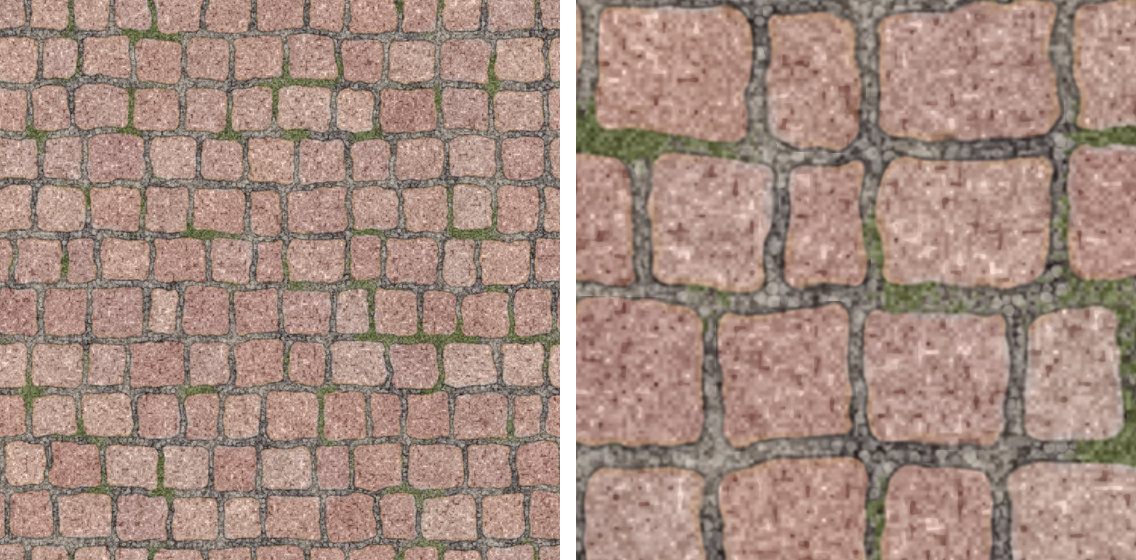
Left, the full canvas; right, a detail of the centre.
Reproduce this texture procedurally as a WebGL 2 fragment shader.

```glsl
#version 300 es
precision highp float;
// Red granite sett paving: eleven courses of eleven or twelve uneven stones.
// Each stone is a warped rounded box between jittered joints; the joints hold
// grit, pebbles and moss. All noise wraps, so the canvas tiles seamlessly.
uniform vec2 u_resolution;
out vec4 fragColor;

const float ROWS = 11.0;

float hash(vec2 p) {
  vec3 q = fract(p.xyx * vec3(0.1031, 0.1030, 0.0973));
  q += dot(q, q.yzx + 33.33);
  return fract((q.x + q.y) * q.z);
}

// Value noise on the unit canvas with a whole number of cells per side
float noise(vec2 uv, float cells, float seed) {
  vec2 p = uv * cells, i = floor(p), f = fract(p);
  f = f * f * (3.0 - 2.0 * f);
  vec2 a = mod(i, cells) + seed, b = mod(i + 1.0, cells) + seed;
  return mix(mix(hash(a), hash(vec2(b.x, a.y)), f.x),
             mix(hash(vec2(a.x, b.y)), hash(b), f.x), f.y);
}

// Position of a vertical joint, in stones along the course
float joint(float i, float count, float row) {
  return i + 0.38 * (hash(vec2(mod(i, count) + 7.0, row + 31.0)) - 0.5);
}

float roundedBox(vec2 p, vec2 halfSize, float radius) {
  vec2 d = abs(p) - halfSize + radius;
  return length(max(d, 0.0)) + min(max(d.x, d.y), 0.0) - radius;
}

// Signed distance to the nearest stone in course heights, and its random id
vec2 stone(vec2 uv) {
  vec2 warp = vec2(noise(uv, 33.0, 3.0), noise(uv, 33.0, 57.0)) - 0.5;
  warp += 0.45 * (vec2(noise(uv, 90.0, 11.0), noise(uv, 90.0, 83.0)) - 0.5);
  float y = uv.y * ROWS - 0.35 + 0.16 * (noise(uv, 6.0, 19.0) - 0.5);
  float row = mod(floor(y), ROWS);
  float count = 11.0 + step(0.5, hash(vec2(row, 5.0)));
  float x = uv.x * count + hash(vec2(row, 91.0));
  float i = floor(x);
  if (x < joint(i, count, row)) i -= 1.0;
  else if (x >= joint(i + 1.0, count, row)) i += 1.0;

  float left = joint(i, count, row), right = joint(i + 1.0, count, row);
  float id = hash(vec2(mod(i, count) + 13.0, row + 67.0));
  float scale = ROWS / count;
  vec2 p = vec2((x - 0.5 * (left + right)) * scale, fract(y) - 0.5);
  vec2 halfSize = vec2(0.5 * (right - left) * scale - 0.062, 0.435 - 0.025 * id);
  float tilt = 0.09 * (fract(id * 17.0) - 0.5);
  p += vec2(p.y, -p.x) * tilt + warp * 0.09;
  p.y += 0.04 * (fract(id * 41.0) - 0.5);
  return vec2(roundedBox(p, halfSize, 0.09 + 0.07 * fract(id * 29.0)), id);
}

// Scattered pebbles: x is coverage, y a random tone
vec2 pebbles(vec2 uv, float cells) {
  vec2 p = uv * cells, best = vec2(9.0, 0.0);
  for (int j = -1; j <= 1; j++)
    for (int k = -1; k <= 1; k++) {
      vec2 cell = floor(p) + vec2(k, j), key = mod(cell, cells);
      vec2 centre = cell + 0.2 + 0.6 * vec2(hash(key + 21.0), hash(key + 143.0));
      float tone = hash(key + 271.0);
      float d = length(p - centre) - 0.18 - 0.28 * tone;
      if (d < best.x) best = vec2(d, tone);
    }
  return vec2(1.0 - smoothstep(-0.15, 0.2, best.x), best.y);
}

void main() {
  vec2 uv = gl_FragCoord.xy / u_resolution;
  vec2 s = stone(uv);
  float d = s.x, id = s.y;
  float fine = noise(uv, 370.0, 5.0) - 0.5;
  float grain = noise(uv, 210.0, 47.0) - 0.5;
  float blotch = noise(uv, 48.0, 29.0) - 0.5;
  float broad = noise(uv, 14.0, 73.0) - 0.5;

  // Speckled stone face, toned stone by stone
  vec3 face = mix(vec3(0.69, 0.545, 0.51), vec3(0.755, 0.645, 0.595), id);
  face += vec3(0.9, 1.0, 1.0) * (0.19 * fine + 0.14 * grain + 0.07 * blotch);
  face += vec3(0.02, 0.0, -0.02) * (fract(id * 53.0) - 0.5) + 0.04 * broad;
  face += 0.10 * smoothstep(0.30, 0.45, grain);
  face -= vec3(0.12, 0.14, 0.14) * smoothstep(0.28, 0.46, -grain);

  // Worn rim: ochre or pale grey
  float rim = smoothstep(-0.07, -0.02, d) * smoothstep(0.2, 0.6, blotch + 0.5);
  vec3 rimColor = mix(vec3(0.72, 0.57, 0.44), vec3(0.70, 0.68, 0.67),
                      smoothstep(0.55, 0.75, noise(uv, 20.0, 37.0)));
  face = mix(face, rimColor + 0.2 * fine, 0.55 * rim);

  // Gritty joint with pebbles, shadow and moss
  float damp = smoothstep(0.25, 0.75, noise(uv, 26.0, 101.0));
  vec3 grit = mix(vec3(0.55, 0.51, 0.47), vec3(0.40, 0.37, 0.36), damp);
  grit += 0.30 * fine + 0.24 * grain;
  vec2 pebble = pebbles(uv, 128.0);
  vec3 pebbleColor = mix(vec3(0.44, 0.41, 0.40), vec3(0.76, 0.73, 0.69), pebble.y);
  grit = mix(grit, pebbleColor + 0.12 * fine, 0.7 * pebble.x * smoothstep(0.0, 0.04, d));
  grit *= mix(0.70, 1.0, smoothstep(0.0, 0.05, d));
  float moss = smoothstep(0.66, 0.86, noise(uv, 17.0, 131.0) + 0.25 * grain);
  grit = mix(grit, vec3(0.37, 0.41, 0.22) + 0.25 * fine, 0.75 * moss);

  float soft = 0.014 + 0.7 * ROWS / u_resolution.y;
  vec3 color = mix(face, grit, smoothstep(-soft, soft, d));
  fragColor = vec4(clamp(color, 0.0, 1.0), 1.0);
}
```
